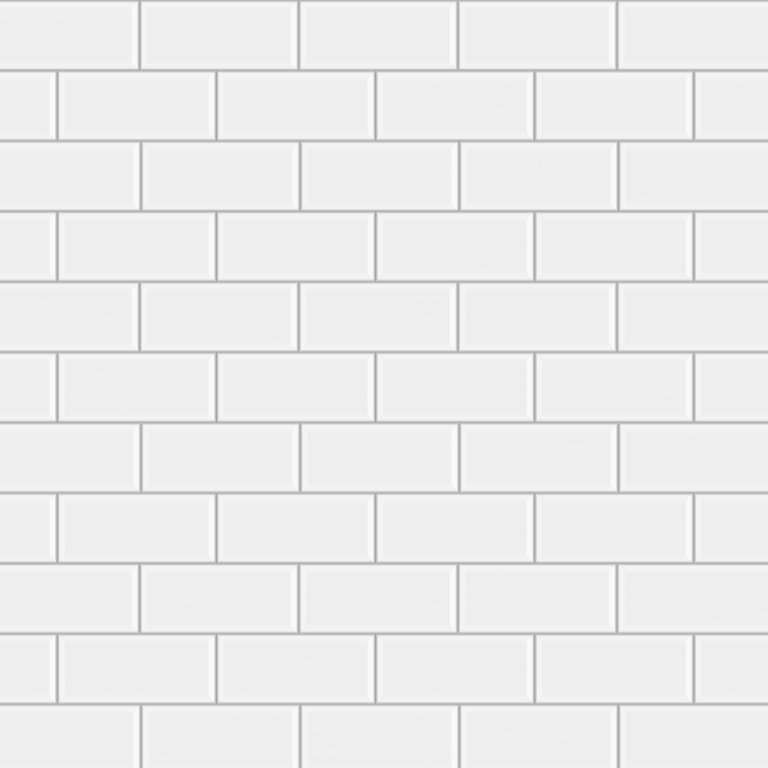
Reproduce this pattern procedurally as a WebGL 1 fragment shader.

```glsl
precision highp float;
// White bevelled wall tiles in running bond with thin grey joints.

uniform vec2 u_resolution;

// Layout, in fractions of the canvas
const vec2 TILE_PITCH = vec2(0.2072, 0.09167);
const float TOP_JOINT = 0.0002;      // depth of the first joint below the top
const float FIRST_JOINT_X = 0.1818;  // upright joint in even rows
const float ODD_JOINT_X = 0.0746;    // upright joint in odd rows
const float ROW_DRIFT = 0.0018;      // shift of every fourth row

// Profile: x across upright joints, y across level joints
const vec2 JOINT_REACH = vec2(0.0036, 0.0035);
const float BEVEL_WIDTH = 0.0108;    // joint centre to flat face
const float SIDE_SOFTNESS = 0.0016;
const float LEVEL_SOFTNESS = 0.0035;
const float CREASE_WIDTH = 0.0018;

// Shades
const vec2 JOINT_SHADE = vec2(0.64, 0.68);
const float FACE_SHADE = 0.934;
const float TOP_SHADE = 0.952;
const float BOTTOM_SHADE = 0.948;
const float LEFT_SHADE = 0.956;
const float RIGHT_SHADE = 0.978;
const float CREASE_DEPTH = 0.010;

// Variation
const float TILE_VARIATION = 0.001;
const float GLAZE_VARIATION = 0.004;
const float GLAZE_SCALE = 256.0;

float hash(vec2 p) {
  return fract(sin(dot(p, vec2(127.1, 311.7))) * 43758.5453);
}

float valueNoise(vec2 p) {
  vec2 cell = floor(p);
  vec2 f = fract(p);
  f = f * f * (3.0 - 2.0 * f);
  float lower = mix(hash(cell), hash(cell + vec2(1.0, 0.0)), f.x);
  float upper = mix(hash(cell + vec2(0.0, 1.0)), hash(cell + vec2(1.0)), f.x);
  return mix(lower, upper, f.y);
}

void main() {
  vec2 uv = gl_FragCoord.xy / u_resolution;
  float pixel = 1.0 / min(u_resolution.x, u_resolution.y);

  // Tile lookup, with rows counted down from the top
  float depth = 1.0 - uv.y - TOP_JOINT;
  float row = floor(depth / TILE_PITCH.y);
  float isOdd = mod(row, 2.0);
  float drift = ROW_DRIFT * (1.0 - step(0.5, abs(mod(row, 4.0) - 2.0)));
  float x = uv.x - mix(FIRST_JOINT_X, ODD_JOINT_X, isOdd) - drift;
  float column = floor(x / TILE_PITCH.x);
  vec2 local = vec2(x, depth) - vec2(column, row) * TILE_PITCH;

  // Distances to the nearest upright and level joints
  vec2 joint = min(local, TILE_PITCH - local);

  // Flat glazed face
  float face = FACE_SHADE + TILE_VARIATION * (hash(vec2(column, row)) - 0.5);
  face += GLAZE_VARIATION * (valueNoise(uv * GLAZE_SCALE) - 0.5);

  // Four bevels meeting in mitred corners, the level ones softer
  vec2 far = step(0.5 * TILE_PITCH, local);
  float sideBevel = mix(LEFT_SHADE, RIGHT_SHADE, far.x);
  float levelBevel = mix(TOP_SHADE, BOTTOM_SHADE, far.y);
  float mitre = smoothstep(-pixel, pixel, joint.x - joint.y);
  float bevel = mix(sideBevel, levelBevel, mitre);
  float softness = max(mix(SIDE_SOFTNESS, LEVEL_SOFTNESS, mitre), pixel);
  float edge = min(joint.x, joint.y);
  float onFace = smoothstep(BEVEL_WIDTH - softness, BEVEL_WIDTH + softness, edge);
  float shade = mix(bevel, face, onFace);

  // Faint crease where the side bevels meet the face
  float creaseDistance = abs(joint.x - BEVEL_WIDTH) / CREASE_WIDTH;
  shade -= CREASE_DEPTH * exp(-creaseDistance * creaseDistance) * (1.0 - mitre);

  // Recessed joints with an even ramp up to the glaze
  vec2 glaze = clamp(joint / max(JOINT_REACH, vec2(pixel)), 0.0, 1.0);
  vec2 jointed = mix(JOINT_SHADE, vec2(shade), glaze);
  shade = min(jointed.x, jointed.y);

  gl_FragColor = vec4(vec3(shade), 1.0);
}
```
